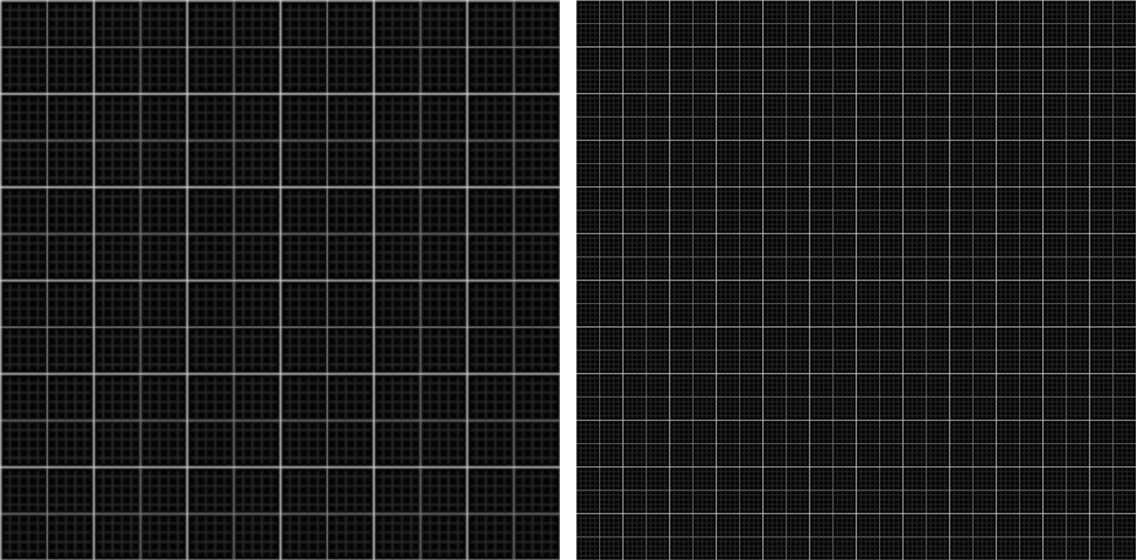
Left, the tile; right, the same tile 2 across and 2 down.
Reproduce this pattern procedurally as a WebGL 1 fragment shader.

```glsl
precision highp float;
// Dark graph-paper grid: 6 bright major squares across and down, each halved
// by a grey minor line, over a faint mesh of 60 soft threads per side.
// Every line is a Gaussian of its periodic distance, so the sheet tiles.

uniform vec2 u_resolution;

// Distance to the nearest of n evenly spaced lines, in canvas units.
float lineDistance(float x, float n) {
  return abs(fract(x * n + 0.5) - 0.5) / n;
}

float softLine(float dist, float width) {
  return exp(-dist * dist / (width * width));
}

float hash(float n) {
  return fract(sin(n * 12.99 + 4.1) * 437.58);
}

// Stable random value for the nearest of n lines, wrapping at the edge.
float lineRandom(float x, float n, float seed) {
  return hash(mod(floor(x * n + 0.5), n) + seed);
}

float majorLine(float x, float seed) {
  float strength = 0.52 + 0.08 * lineRandom(x, 6.0, seed);
  return strength * softLine(lineDistance(x, 6.0), 0.0027);
}

// Each third minor line is thin and crisp, the others wide and dim.
float minorLine(float x) {
  float thin = 1.0 - step(0.5, mod(floor(x * 6.0), 3.0));
  float dist = lineDistance(x - 1.0 / 12.0, 6.0);
  return mix(0.31, 0.39, thin) * softLine(dist, mix(0.0031, 0.0021, thin));
}

float meshThread(float x, float seed) {
  float strength = 0.085 + 0.025 * lineRandom(x, 60.0, seed);
  return strength * softLine(lineDistance(x, 60.0), 0.0031);
}

// Dark margin that the mesh leaves beside the brighter lines.
float meshMargin(float x) {
  return smoothstep(0.003, 0.010, lineDistance(x, 6.0))
       * smoothstep(0.001, 0.006, lineDistance(x, 12.0));
}

// Light added where two lines cross.
float crossing(float a, float b) {
  return max(a, b) + 0.35 * min(a, b);
}

void main() {
  // Measure from the top left, with lines set just inside the edges.
  vec2 uv = gl_FragCoord.xy / u_resolution;
  vec2 p = vec2(uv.x, 1.0 - uv.y) - 0.001;

  // Faint mesh on near-black ground
  float margin = meshMargin(p.x) * meshMargin(p.y);
  float mesh = crossing(meshThread(p.x, 3.0), meshThread(p.y, 71.0));
  float shade = 0.012 + mesh * margin;

  // Minor and major rulings
  float vertical = max(majorLine(p.x, 11.0), minorLine(p.x));
  float horizontal = max(majorLine(p.y, 29.0), minorLine(p.y));
  float ruling = crossing(vertical, horizontal);
  shade = max(shade, ruling + 0.012);

  gl_FragColor = vec4(vec3(shade), 1.0);
}
```
